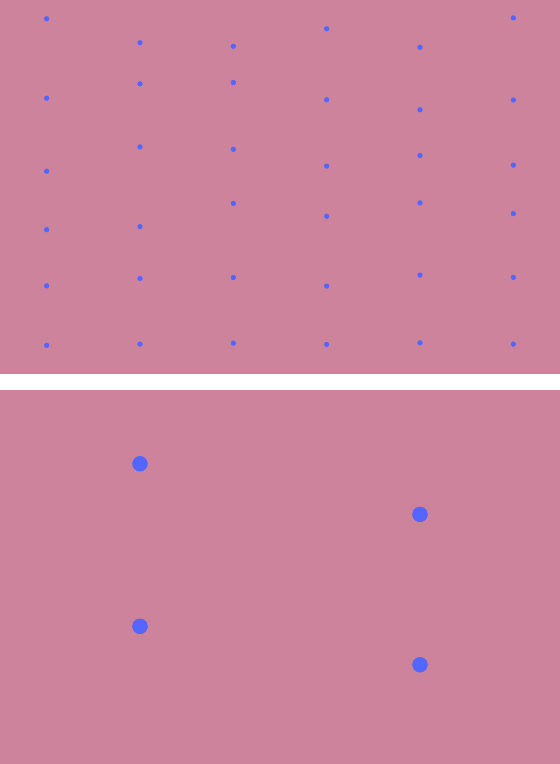
Top, the full canvas; bottom, a detail of the centre.
Reproduce this pattern procedurally as a WebGL 1 fragment shader.

```glsl
precision highp float;
// Sparse blue dots on dusty pink, in a six by six grid with vertical jitter.

uniform vec2 u_resolution;

#define GRID vec2(6.0, 6.0)
#define DOT_RADIUS 0.0069
#define JITTER_BASE 0.04
#define JITTER_PER_ROW 0.13
#define JITTER_MAX 0.27
#define SEED 0.0
#define GROUND_COLOR vec3(0.804, 0.514, 0.608)
#define DOT_COLOR vec3(0.325, 0.400, 1.0)

// Random value from 0 to 1 for each cell
float hash(vec2 cell) {
    return fract(sin(dot(cell, vec2(127.1, 311.7)) + SEED) * 43758.5453);
}

// Vertical shift in cell heights, calmest in the bottom row
float verticalShift(vec2 cell) {
    float amplitude = min(JITTER_BASE + JITTER_PER_ROW * cell.y, JITTER_MAX);
    return (2.0 * hash(cell) - 1.0) * amplitude;
}

void main() {
    // Grid cell and position relative to its center
    vec2 gridPos = gl_FragCoord.xy / u_resolution * GRID;
    vec2 cell = floor(gridPos);
    vec2 local = fract(gridPos) - 0.5;
    local.y -= verticalShift(cell);

    // Distance to the dot in canvas heights
    vec2 cellSize = vec2(u_resolution.x / u_resolution.y, 1.0) / GRID;
    float dist = length(local * cellSize) - DOT_RADIUS;

    // Edge smoothed over one pixel
    float pixel = 1.0 / u_resolution.y;
    float coverage = 1.0 - smoothstep(-0.5 * pixel, 0.5 * pixel, dist);

    gl_FragColor = vec4(mix(GROUND_COLOR, DOT_COLOR, coverage), 1.0);
}
```
